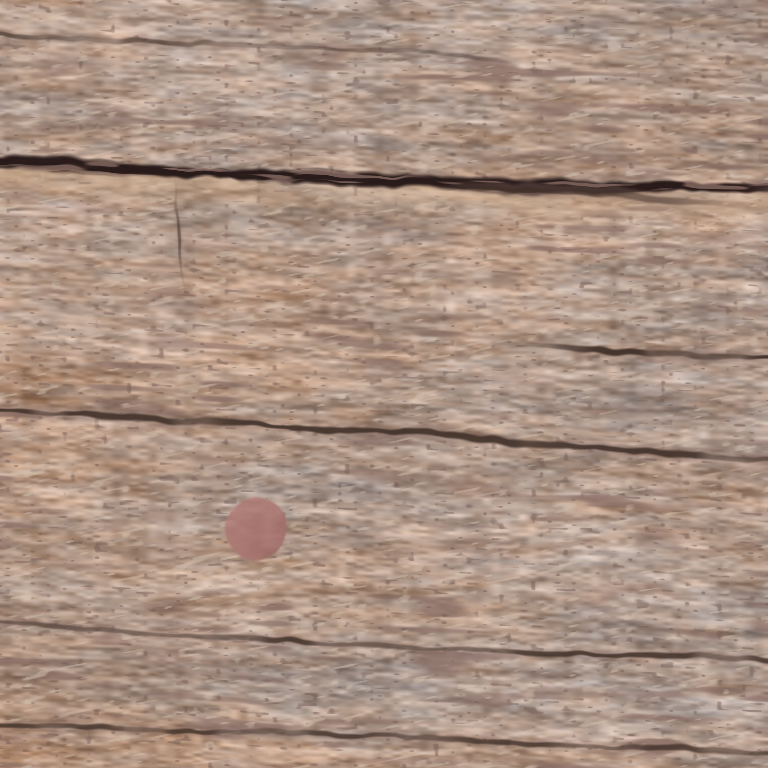
Write a three.js fragment shader that draws this texture.

```glsl
// Weathered wooden board with fine horizontal grain, long cracks and a small round plug.
varying vec2 vUv;

const vec3 WOOD = vec3(0.70, 0.60, 0.535);
const vec3 WARM_SHIFT = vec3(0.050, -0.002, -0.045);
const vec3 UMBER = vec3(0.52, 0.41, 0.38);
const vec3 CREAM = vec3(0.84, 0.71, 0.58);
const vec3 PALE_FIBRE = vec3(0.83, 0.76, 0.69);
const vec3 CRACK_BROWN = vec3(0.25, 0.19, 0.16);
const vec3 CRACK_BLACK = vec3(0.13, 0.08, 0.08);
const vec3 PLUG_ROSE = vec3(0.66, 0.46, 0.44);

float hash(vec2 p) {
  return fract(sin(dot(p, vec2(127.1, 311.7))) * 43758.5453);
}

float noise(vec2 p) {
  vec2 cell = floor(p);
  vec2 f = fract(p);
  f = f * f * (3.0 - 2.0 * f);
  float low = mix(hash(cell), hash(cell + vec2(1.0, 0.0)), f.x);
  float high = mix(hash(cell + vec2(0.0, 1.0)), hash(cell + vec2(1.0, 1.0)), f.x);
  return mix(low, high, f.y);
}

// Noise centred on zero, stretched by a frequency per axis.
float streak(vec2 p, vec2 frequency, float seed) {
  return noise(p * frequency + seed) - 0.5;
}

// Brightness of the fibres, from broad bands down to fine grain.
float grainTone(vec2 p) {
  return 0.10 * streak(p, vec2(3.0, 34.0), 3.7)
       + 0.14 * streak(p, vec2(11.0, 92.0), 17.3)
       + 0.18 * streak(p, vec2(34.0, 170.0), 41.9)
       + 0.16 * streak(p, vec2(85.0, 245.0), 73.1);
}

// Signed height above a gently bent, wandering crack line.
float crackOffset(vec2 p, float start, float slope, float bend, float seed) {
  float line = start + slope * p.x + bend * p.x * (1.0 - p.x);
  line += 0.007 * streak(p, vec2(9.0, 0.0), seed);
  line += 0.004 * streak(p, vec2(45.0, 0.0), seed + 5.0);
  return p.y - line;
}

// Coverage of a ragged crack between two ends, given its offset.
float crackMask(float x, float offset, float halfWidth, vec2 ends, float seed) {
  float ragged = 0.4 + 0.9 * noise(vec2(x * 14.0, seed)) + 0.4 * noise(vec2(x * 70.0, seed));
  float taper = smoothstep(ends.x, ends.x + 0.12, x) * (1.0 - smoothstep(ends.y - 0.12, ends.y, x));
  float width = halfWidth * ragged * (0.35 + 0.65 * taper);
  return taper * (1.0 - smoothstep(width * 0.45, width + 0.0018, abs(offset)));
}

// Thin crack with a faint shadow around it.
vec3 thinCrack(vec3 color, vec2 p, vec3 path, float halfWidth, vec2 ends, float strength, float seed) {
  float offset = crackOffset(p, path.x, path.y, path.z, seed);
  float broken = 0.55 + 0.45 * smoothstep(0.25, 0.6, noise(vec2(p.x * 16.0, seed + 9.0)));
  float shadow = crackMask(p.x, offset, halfWidth * 2.6, ends, seed + 2.0);
  float core = crackMask(p.x, offset, halfWidth, ends, seed);
  color = mix(color, UMBER, 0.35 * strength * shadow);
  return mix(color, CRACK_BROWN, strength * broken * core);
}

vec3 woodSurface(vec2 p) {
  vec2 g = vec2(p.x, p.y + 0.037 * p.x);
  g.y += 0.009 * streak(p, vec2(5.0, 9.0), 8.0);
  vec3 color = WOOD + grainTone(g);

  // Tawny and grey patches, drawn out along the grain.
  float warmth = 1.1 * streak(g, vec2(2.5, 8.0), 21.0)
               + 0.9 * streak(g, vec2(13.0, 65.0), 52.0)
               + 0.6 * streak(g, vec2(45.0, 150.0), 33.0);
  color += WARM_SHIFT * (warmth + 0.25 * (0.5 - p.x));

  // Umber streaks, dark specks and pale splinters.
  float patches = smoothstep(0.35, 0.75, noise(g * vec2(4.0, 14.0) + 61.0));
  float umber = smoothstep(0.58, 0.9, noise(g * vec2(14.0, 100.0) + 87.0));
  color = mix(color, UMBER, umber * (0.2 + 0.5 * patches));
  float speck = smoothstep(0.76, 0.96, noise(g * vec2(95.0, 210.0) + 29.0));
  color = mix(color, UMBER * 0.85, 0.5 * speck);
  vec2 leaning = vec2(g.x, g.y - 0.22 * g.x);
  float splinter = smoothstep(0.74, 0.95, noise(leaning * vec2(55.0, 210.0) + 11.0));
  return mix(color, PALE_FIBRE, 0.5 * splinter);
}

// Wide split with a sunlit lower lip and fibres left inside.
vec3 mainSplit(vec3 color, vec2 p) {
  float offset = crackOffset(p, 0.793, -0.037, -0.035, 4.0);
  float lip = smoothstep(-0.055, -0.012, offset) * (1.0 - smoothstep(-0.008, 0.004, offset));
  color = mix(color, CREAM, 0.55 * lip * (0.5 + 0.7 * noise(p * vec2(9.0, 60.0))));
  float split = crackMask(p.x, offset, 0.0085, vec2(-0.2, 1.08), 6.0);
  float fibre = smoothstep(0.55, 0.8, noise(vec2(p.x * 22.0, offset * 260.0 + 40.0)));
  vec3 inside = mix(CRACK_BLACK, UMBER, 0.8 * fibre);
  color = mix(color, inside, 0.95 * split);
  return thinCrack(color, p, vec3(0.795, -0.062, 0.0), 0.004, vec2(0.54, 0.97), 0.95, 15.0);
}

// Round plug with faint diagonal shading.
vec3 plug(vec3 color, vec2 p, vec2 center, float radius) {
  vec2 d = p - center;
  float wobble = 0.004 * streak(d, vec2(45.0), 7.0);
  float disk = 1.0 - smoothstep(radius - 0.003, radius + 0.002, length(d) + wobble);
  float shade = 0.7 * (d.y - d.x) + 0.05 * streak(p, vec2(60.0, 110.0), 90.0);
  return mix(color, PLUG_ROSE + shade, 0.9 * disk);
}

void main() {
  vec3 color = woodSurface(vUv);
  color = mainSplit(color, vUv);
  vec2 across = vec2(-0.2, 1.2);
  color = thinCrack(color, vUv, vec3(0.957, -0.050, 0.0), 0.0022, vec2(-0.2, 0.70), 0.6, 23.0);
  color = thinCrack(color, vUv, vec3(0.590, -0.059, 0.0), 0.0032, vec2(0.64, 1.2), 0.95, 31.0);
  color = thinCrack(color, vUv, vec3(0.466, -0.065, 0.02), 0.0040, across, 0.9, 42.0);
  color = thinCrack(color, vUv, vec3(0.189, -0.046, -0.03), 0.0026, across, 0.85, 57.0);
  color = thinCrack(color, vUv, vec3(0.059, -0.039, 0.0), 0.0032, across, 0.8, 68.0);

  // Short upright scratch, drawn by swapping the axes.
  vec2 upright = vec2(vUv.y, vUv.x);
  color = thinCrack(color, upright, vec3(0.285, -0.075, 0.0), 0.0016, vec2(0.60, 0.78), 0.8, 77.0);

  color = plug(color, vUv, vec2(0.333, 0.311), 0.041);
  gl_FragColor = vec4(color, 1.0);
}
```
